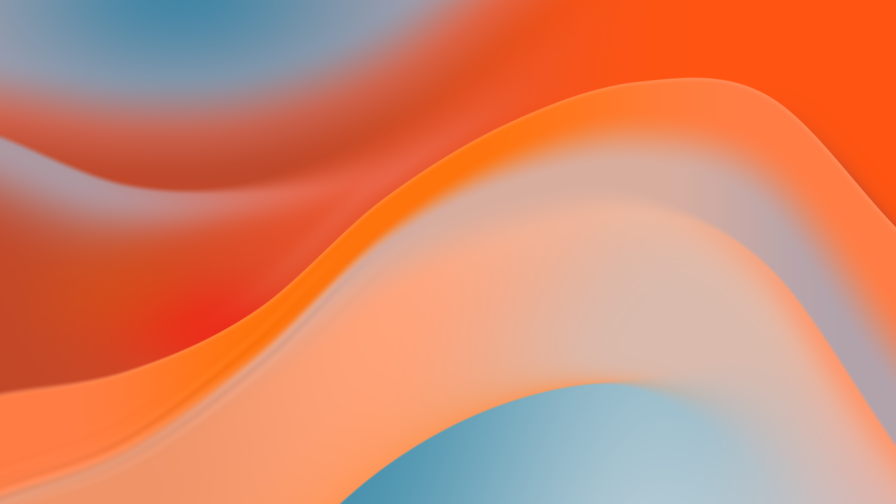
A Shadertoy shader for this background:

```glsl
// Silky folded ribbons in orange, peach and teal.
// Each fold line is a smooth spline across the canvas; the signed distance
// to it drives the painted layers, their soft shading and their bright rims.

#define VIVID     vec3(1.00, 0.33, 0.07)
#define RUST      vec3(0.76, 0.28, 0.16)
#define SCARLET   vec3(0.95, 0.13, 0.09)
#define SALMON    vec3(0.92, 0.46, 0.38)
#define TANGERINE vec3(1.00, 0.45, 0.05)
#define APRICOT   vec3(1.00, 0.49, 0.27)
#define PEACH     vec3(1.00, 0.64, 0.48)
#define SAND      vec3(0.85, 0.73, 0.68)
#define MIST      vec3(0.67, 0.63, 0.68)
#define TEAL      vec3(0.24, 0.52, 0.65)
#define ICE       vec3(0.70, 0.79, 0.83)
#define STREAKS   0.035

// Signed distance (positive above) to a spline with eight evenly spaced heights.
float fold(vec2 p, vec4 l, vec4 r) {
    float h[10] = float[10](2.0 * l.x - l.y, l.x, l.y, l.z, l.w,
                            r.x, r.y, r.z, r.w, 2.0 * r.w - r.z);
    float s = clamp(p.x, 0.0, 0.9999) * 7.0;
    int i = int(s);
    float t = s - float(i);
    float y0 = h[i + 1], y1 = h[i + 2];
    float m0 = 0.5 * (y1 - h[i]), m1 = 0.5 * (h[i + 3] - y0);
    float c2 = 3.0 * (y1 - y0) - 2.0 * m0 - m1;
    float c3 = 2.0 * (y0 - y1) + m0 + m1;
    float y = y0 + t * (m0 + t * (c2 + t * c3));
    float slope = (m0 + t * (2.0 * c2 + 3.0 * t * c3)) * 7.0 * iResolution.y / iResolution.x;
    return (p.y - y) * inversesqrt(1.0 + slope * slope);
}

// Coverage of the area under a fold, with a chosen edge softness.
float under(float d, float soft) { return smoothstep(-soft, soft, -d); }

// Bell-shaped glow around zero.
float glow(float d, float width) { return exp(-d * d / (width * width)); }

// Round glow in canvas coordinates.
float spot(vec2 p, vec2 centre, vec2 size) { return glow(length((p - centre) / size), 1.0); }

void mainImage(out vec4 fragColor, in vec2 fragCoord) {
    vec2 p = fragCoord / iResolution.xy;
    float x = p.x;
    float edge = 1.0 / iResolution.y;

    // Fold lines, from the top left to the bottom
    float haze   = fold(p, vec4(0.80, 0.77, 0.787, 0.88), vec4(1.06, 1.25, 1.40, 1.55));
    float valley = fold(p, vec4(0.729, 0.632, 0.63, 0.699), vec4(0.856, 1.05, 1.20, 1.30));
    float ridge  = fold(p, vec4(0.218, 0.264, 0.384, 0.606), vec4(0.759, 0.838, 0.81, 0.549));
    float sheen  = fold(p, vec4(0.016, 0.109, 0.292, 0.53), vec4(0.674, 0.727, 0.644, 0.306));
    float inner  = fold(p, vec4(0.009, 0.102, 0.264, 0.449), vec4(0.56, 0.597, 0.472, 0.116));
    float pool   = fold(p, vec4(-0.9, -0.45, -0.165, 0.072), vec4(0.204, 0.238, 0.155, -0.06));

    // Upper sheet: rust to vivid orange, with a misty teal corner
    vec3 col = mix(RUST, VIVID, smoothstep(0.25, 0.8, x));
    col = mix(col, SALMON, 0.6 * smoothstep(-0.13, 0.0, haze));
    col = mix(col, MIST, smoothstep(-0.05, 0.09, haze));
    col = mix(col, TEAL, 0.95 * spot(p, vec2(0.2, 1.02), vec2(0.19, 0.19)));

    // Second sheet: lavender lip, rust body, scarlet heart
    vec3 body = mix(RUST, vec3(0.91, 0.32, 0.16), smoothstep(0.0, 0.42, x));
    body = mix(body, VIVID, smoothstep(0.42, 0.8, x));
    body = mix(body, SCARLET, 0.85 * spot(p, vec2(0.225, 0.355), vec2(0.1, 0.09)));
    body = mix(body, vec3(0.84, 0.33, 0.08), 0.5 * spot(p, vec2(0.13, 0.42), vec2(0.1, 0.12)));
    float lip = glow(valley + 0.02, mix(0.1, 0.045, smoothstep(0.0, 0.3, x)));
    body = mix(body, mix(MIST, SALMON, smoothstep(0.05, 0.4, x)),
               0.9 * lip * (1.0 - smoothstep(0.1, 0.75, x)));
    body = mix(body, SALMON, 0.35 * glow(ridge - 0.03, 0.022) * glow(x - 0.42, 0.12));
    float crease = smoothstep(0.84, 0.97, x) * exp(-max(ridge, 0.0) / 0.012);
    body = mix(body, RUST, 0.6 * crease);
    float lipSoft = edge + mix(0.006, 0.09, smoothstep(0.2, 0.6, x));
    col = mix(col, body, under(valley, lipSoft));

    // Orange band under the ridge
    float pastel = max(smoothstep(0.5, 0.85, x), 1.0 - smoothstep(0.06, 0.3, x));
    vec3 band = mix(TANGERINE, APRICOT, pastel);
    band = mix(band, PEACH, 0.35 * glow(ridge, 0.006));
    col = mix(col, band, under(ridge, edge + 0.007 * (1.0 - smoothstep(0.0, 0.25, x))));

    // Pale sheen, cooler toward the right, with fine silk lines on the left
    vec3 silk = mix(vec3(0.91, 0.60, 0.46), vec3(0.85, 0.68, 0.62), smoothstep(0.15, 0.5, x));
    silk = mix(silk, MIST, 0.85 * smoothstep(0.72, 0.95, x));
    silk = mix(silk, vec3(0.83, 0.67, 0.63), 0.6 * glow(sheen + 0.018, 0.016) * under(x - 0.6, 0.2));
    float silkSoft = mix(0.012, 0.06, smoothstep(0.35, 0.75, x));
    col = mix(col, silk, under(sheen, silkSoft));
    float lines = sin(sheen * 190.0 + 5.0 * x) + 0.6 * sin(sheen * 310.0 - 9.0 * x);
    col += STREAKS * lines * glow(sheen + 0.02, 0.05) * (1.0 - smoothstep(0.2, 0.5, x));

    // Inner fold: peach on the left, sand in the middle, pink at the far right
    vec3 cloth = mix(vec3(0.94, 0.58, 0.41), PEACH, smoothstep(0.15, 0.45, x));
    cloth = mix(cloth, SAND, smoothstep(0.4, 0.75, x - 0.35 * inner - 0.07));
    cloth = mix(cloth, vec3(0.94, 0.64, 0.60), 0.8 * smoothstep(0.85, 1.03, x));
    cloth = mix(cloth, vec3(0.95, 0.72, 0.61), 0.6 * glow(inner, 0.09) * smoothstep(0.4, 0.6, x));
    cloth = mix(cloth, vec3(1.0, 0.58, 0.40), 0.85 * glow(inner, 0.045) * smoothstep(0.7, 0.95, x));
    float rim = exp(-max(pool, 0.0) / mix(0.07, 0.015, smoothstep(0.4, 0.7, x)));
    cloth = mix(cloth, vec3(1.0, 0.57, 0.30), 0.8 * rim * (1.0 - smoothstep(0.6, 0.85, x)));
    float innerSoft = edge + mix(0.05, 0.003, smoothstep(0.55, 0.85, x));
    col = mix(col, cloth, under(inner, innerSoft));

    // Teal pool, brightening toward its heart and dissolving on the right
    float depth = clamp(0.8 * smoothstep(0.36, 0.75, x) - 0.8 * pool, 0.0, 1.0);
    vec3 water = mix(vec3(0.28, 0.57, 0.68), ICE, depth);
    water = mix(water, vec3(0.78, 0.75, 0.76), smoothstep(0.75, 0.95, x));
    col = mix(col, water, under(pool, edge + mix(0.001, 0.16, smoothstep(0.66, 0.95, x))));

    fragColor = vec4(clamp(col, 0.0, 1.0), 1.0);
}
```
